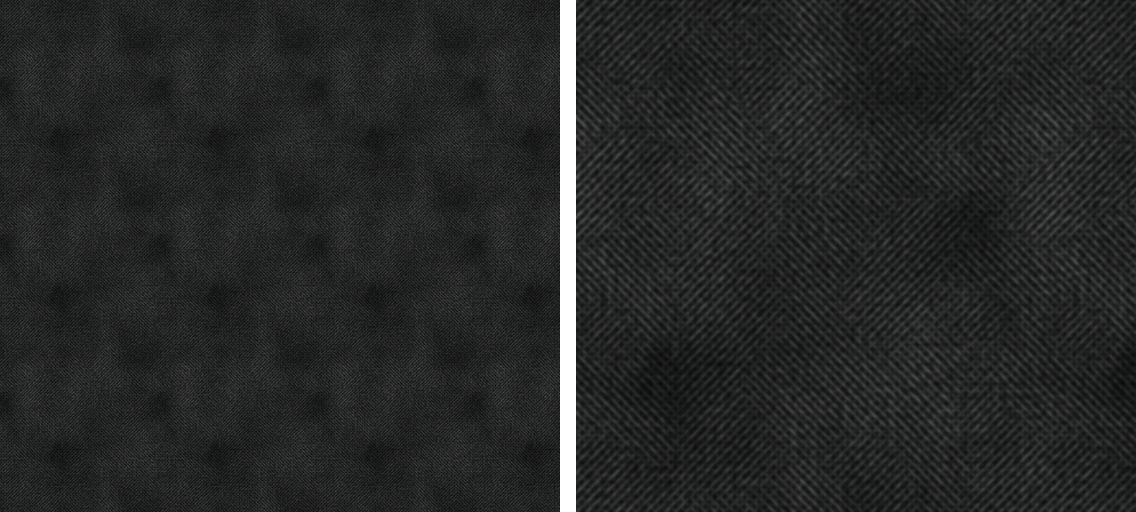
Left, the full canvas; right, a detail of the centre.
Write a Shadertoy shader that draws this texture.

```glsl
// Dark charcoal cloth: a fine diagonal cross-hatch of pale threads over
// near-black gaps, shaded by soft smoky blotches that repeat in square tiles.
// Threads are crossed cosine waves; blotches are tiling gradient noise and spots.

const float TILE_WIDTH = 0.28125;     // tile side, in canvas widths
const float THREADS = 48.0;           // threads per tile along each axis
const float GAP_LEVEL = 0.085;        // brightness between threads
const float THREAD_GAIN = 0.106;      // extra brightness on a thread
const float THREAD_MEAN = 0.566;      // average of the hatch
const float WEAK_THREAD = 0.4;        // strength of the trailing direction
const float CLOUD_GAIN = 0.27;        // strength of the noise blotches
const float SPOT_GAIN = 0.24;         // strength of the placed spots
const float GRAIN_CELLS = 72.0;       // fibre grain cells per tile
const float GRAIN_GAIN = 0.6;         // strength of the fibre grain
const vec3 COOL_TINT = vec3(-0.002, 0.0, 0.002);
const float TAU = 6.2831853;

// Smoky spots: centre in the tile, radius, signed weight
const int SPOT_COUNT = 8;
const vec4 SPOTS[SPOT_COUNT] = vec4[](
    vec4(0.92, 0.23, 0.12, -1.0),
    vec4(0.17, 0.23, 0.07, -0.6),
    vec4(0.02, 0.60, 0.11, -0.9),
    vec4(0.40, 0.90, 0.11, -0.9),
    vec4(0.54, 0.10, 0.13, -0.7),
    vec4(0.48, 0.47, 0.11, 0.7),
    vec4(0.95, 0.87, 0.15, 0.6),
    vec4(0.22, 0.40, 0.14, 0.5));

// Unit gradient at a lattice point
vec2 latticeGradient(vec2 cell, float seed) {
    uvec3 k = uvec3(cell.x, cell.y, seed);
    uint h = k.x * 1597334677u ^ k.y * 3812015801u ^ k.z * 2798796415u;
    h = (h ^ (h >> 16)) * 2246822519u;
    h = (h ^ (h >> 13)) * 3266489917u;
    h ^= h >> 16;
    float angle = TAU * float(h & 65535u) / 65536.0;
    return vec2(cos(angle), sin(angle));
}

// Gradient noise with the given number of cells per tile
float tilingNoise(vec2 p, float cells, float seed) {
    p *= cells;
    vec2 i = floor(p);
    vec2 f = p - i;
    vec2 lo = mod(i, cells);
    vec2 hi = mod(i + 1.0, cells);
    vec2 u = f * f * f * (f * (f * 6.0 - 15.0) + 10.0);
    float a = dot(latticeGradient(lo, seed), f);
    float b = dot(latticeGradient(vec2(hi.x, lo.y), seed), f - vec2(1.0, 0.0));
    float c = dot(latticeGradient(vec2(lo.x, hi.y), seed), f - vec2(0.0, 1.0));
    float d = dot(latticeGradient(hi, seed), f - 1.0);
    return mix(mix(a, b, u.x), mix(c, d, u.x), u.y);
}

// Layered noise for the cloudy wear
float clouds(vec2 p) {
    float sum = 0.0, gain = 1.0, cells = 4.0;
    for (int octave = 0; octave < 5; octave++) {
        sum += gain * tilingNoise(p, cells, float(octave) + 1.0);
        gain *= 0.65;
        cells *= 2.0;
    }
    return sum;
}

// Soft spots with ragged rims
float spots(vec2 p) {
    p += 0.07 * vec2(tilingNoise(p, 7.0, 11.0), tilingNoise(p, 7.0, 12.0));
    p += 0.05 * vec2(tilingNoise(p, 17.0, 13.0), tilingNoise(p, 17.0, 14.0));
    float sum = 0.0;
    for (int i = 0; i < SPOT_COUNT; i++) {
        vec2 d = fract(p - SPOTS[i].xy + 0.5) - 0.5;
        sum += SPOTS[i].w * exp(-dot(d, d) / (SPOTS[i].z * SPOTS[i].z));
    }
    return sum;
}

// Crossed diagonal threads; one direction leads in each patch
float hatch(vec2 p) {
    vec2 phase = THREADS * vec2(p.x + p.y, p.x - p.y);
    vec2 thread = 0.5 + 0.5 * cos(TAU * phase);
    float lead = smoothstep(-0.2, 0.2, tilingNoise(p, 5.0, 21.0));
    vec2 strength = mix(vec2(WEAK_THREAD, 1.0), vec2(1.0, WEAK_THREAD), lead);
    thread *= strength;
    return max(thread.x, thread.y);
}

void mainImage(out vec4 fragColor, in vec2 fragCoord) {
    // Tile coordinates, measured from the top left
    float tilePixels = TILE_WIDTH * iResolution.x;
    vec2 p = vec2(fragCoord.x, iResolution.y - fragCoord.y) / tilePixels;

    // Threads fade to their mean when too fine to resolve
    float threadDetail = 1.0 - smoothstep(0.36, 0.5, THREADS / tilePixels);
    float level = GAP_LEVEL + THREAD_GAIN * mix(THREAD_MEAN, hatch(p), threadDetail);

    // Blotches and fibre grain scale the cloth brightness
    float shade = 1.02 + CLOUD_GAIN * clouds(p) + SPOT_GAIN * spots(p);
    float grain = tilingNoise(p, GRAIN_CELLS, 31.0);
    level *= max(shade, 0.45) * (1.0 + GRAIN_GAIN * threadDetail * grain);

    fragColor = vec4(clamp(vec3(level) + COOL_TINT, 0.0, 1.0), 1.0);
}
```
